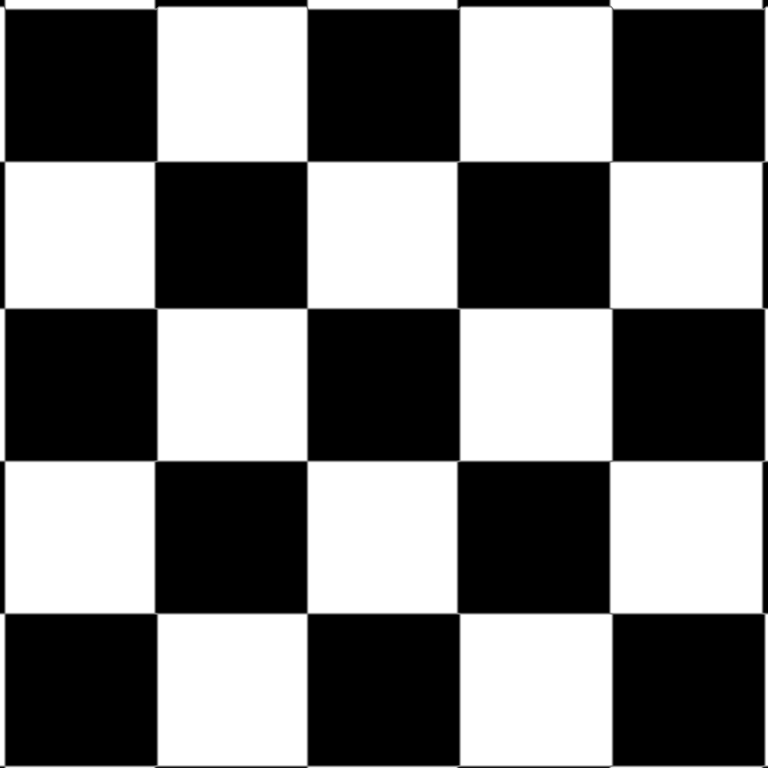
This pattern is drawn by a Shadertoy shader. Its source:

```glsl
#define GRID 307.2                      // coarse steps that column edges snap to
#define EVEN_COLUMNS vec2(2.4, 60.75)   // start and pitch in grid steps, even rows
#define ODD_COLUMNS vec2(2.05, 60.6)    // start and pitch in grid steps, odd rows
#define ROWS vec2(0.0023, 0.19857)      // start and pitch of the row edges
#define SHORT_ROW 3.0                   // index of the row that is cut short
#define ROW_CUT 0.0073                  // height missing from the short row
#define TOP_SEAM 0.0034                 // white gap under the topmost row
#define SOFTNESS 0.0024                 // half width of the edge blur
#define DARK vec3(0.0)
#define LIGHT vec3(1.0)

// Soft square wave near one edge: +1 after an even edge, -1 after an odd one
float squareWave(float offset, float index) {
    float blur = max(SOFTNESS, 0.75 / iResolution.y);
    float side = 2.0 * smoothstep(-blur, blur, offset) - 1.0;
    return mod(index, 2.0) < 0.5 ? side : -side;
}

// Columns, with edges snapped to the coarse grid
float columnWave(float x, vec2 startPitch) {
    float index = floor((x * GRID - startPitch.x) / startPitch.y + 0.5);
    float edge = floor(startPitch.x + startPitch.y * index) / GRID;
    return squareWave(x - edge, index);
}

// Rows, with one short row and a seam over the even columns at the top
float rowWave(float y, float oddColumn) {
    float index = floor((y - ROWS.x) / ROWS.y + 0.5);
    float edge = ROWS.x + ROWS.y * index;
    edge -= ROW_CUT * step(SHORT_ROW + 0.5, index);
    edge += TOP_SEAM * oddColumn * step(SHORT_ROW + 1.5, index);
    return squareWave(y - edge, index);
}

void mainImage(out vec4 fragColor, in vec2 fragCoord) {
    vec2 uv = fragCoord / iResolution.xy;

    // Even and odd rows have slightly different column edges
    float evenWave = columnWave(uv.x, EVEN_COLUMNS);
    float oddWave = columnWave(uv.x, ODD_COLUMNS);
    float row = rowWave(uv.y, 0.5 - 0.5 * evenWave);
    float column = mix(oddWave, evenWave, 0.5 + 0.5 * row);

    // Squares are dark where the row and column signs agree
    float darkness = 0.5 + 0.5 * row * column;
    fragColor = vec4(mix(LIGHT, DARK, darkness), 1.0);
}
```
